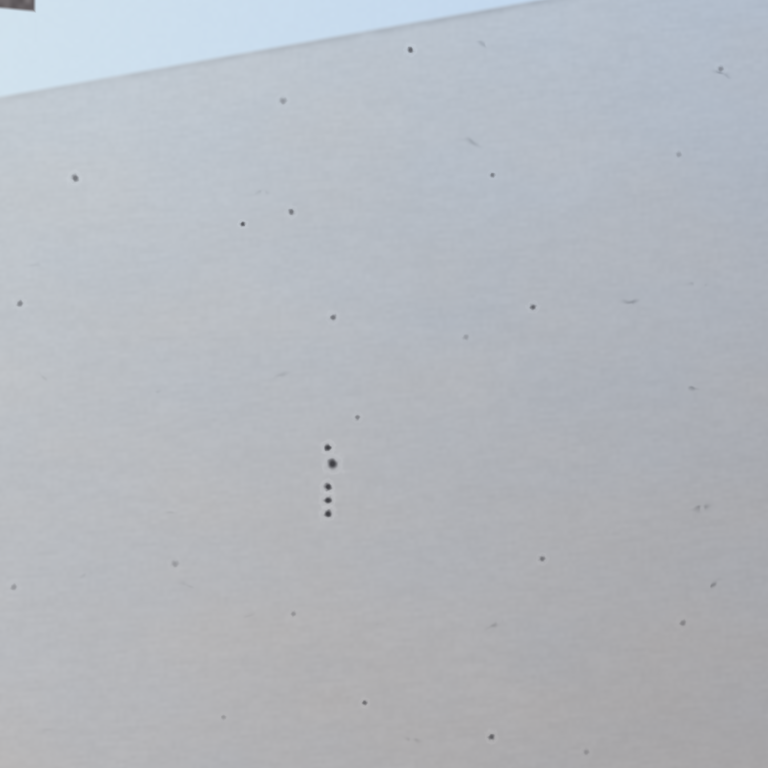
This texture is drawn by a WebGL 2 fragment shader. Its source:

```glsl
#version 300 es
precision highp float;

uniform vec2 u_resolution;
out vec4 fragColor;

#define PIT_CELLS 6.0
#define PIT_CHANCE 0.5
#define SCUFF_CELLS 7.0
#define SCUFF_CHANCE 0.45
#define GRAIN 0.012
#define WEAVE 0.013
#define BLOTCH 0.014
#define EDGE_HEIGHT 0.874
#define EDGE_SLOPE 0.18
#define EDGE_BLUR 0.004

float hash(vec2 p) {
    vec3 q = fract(p.xyx * vec3(0.1031, 0.1030, 0.0973));
    q += dot(q, q.yzx + 33.33);
    return fract((q.x + q.y) * q.z);
}

vec2 hash2(vec2 p) {
    return vec2(hash(p + 17.3), hash(p + 61.7));
}

float noise(vec2 p) {
    vec2 i = floor(p), f = fract(p);
    f = f * f * (3.0 - 2.0 * f);
    return mix(mix(hash(i), hash(i + vec2(1, 0)), f.x),
               mix(hash(i + vec2(0, 1)), hash(i + vec2(1, 1)), f.x), f.y);
}

float fbm(vec2 p) {
    float sum = 0.0, amp = 0.5;
    for (int i = 0; i < 4; i++) {
        sum += amp * noise(p);
        p = p * 2.03 + 11.7;
        amp *= 0.5;
    }
    return sum / 0.9375;
}

// Smooth wall lit from the upper left, with faint sideways grain and fine weave
vec3 wall(vec2 p) {
    vec3 top = mix(vec3(0.775, 0.811, 0.842), vec3(0.696, 0.737, 0.792), p.x);
    vec3 bottom = mix(vec3(0.718, 0.719, 0.729), vec3(0.648, 0.643, 0.651), p.x);
    vec3 color = mix(bottom, top, pow(p.y, 1.3));
    vec2 along = vec2(p.x, p.y - EDGE_SLOPE * 0.3 * p.x);
    color += BLOTCH * (fbm(p * vec2(5.0, 8.0)) - 0.5);
    color += GRAIN * (fbm(along * vec2(18.0, 75.0)) - 0.5);
    color += WEAVE * (noise(along * vec2(75.0, 210.0)) - 0.5);
    color += 0.8 * WEAVE * (noise(p * vec2(190.0, 150.0) + 70.0) - 0.5);
    float warmth = fbm(p * vec2(7.0, 12.0) + 40.0) - 0.5;
    return color + warmth * vec3(0.016, 0.0, -0.018);
}

// Dark, slightly uneven hole with a pale rim
vec3 pit(vec3 color, vec2 offset, float radius, float strength) {
    float d = length(offset) / radius;
    d *= 0.8 + 0.4 * noise(offset / radius * 1.3 + 9000.0 * radius);
    float rim = exp(-pow((d - 1.9) / 0.5, 2.0));
    color += 0.03 * strength * rim;
    float hole = 1.0 - smoothstep(0.2, 1.4, d);
    return mix(color, vec3(0.17, 0.17, 0.19), strength * hole);
}

vec3 scatteredPits(vec3 color, vec2 p) {
    vec2 cell = floor(p * PIT_CELLS);
    if (hash(cell + 5.0) > PIT_CHANCE) return color;
    vec2 center = (cell + mix(vec2(0.1), vec2(0.9), hash2(cell))) / PIT_CELLS;
    float size = hash(cell + 29.0);
    float strength = mix(0.2, 0.75, pow(hash(cell + 83.0), 1.7));
    return pit(color, p - center, mix(0.0030, 0.0046, size), strength);
}

// Short broken smudges, stronger toward the right
vec3 scuffs(vec3 color, vec2 p) {
    vec2 cell = floor(p * SCUFF_CELLS);
    if (hash(cell + 131.0) > SCUFF_CHANCE) return color;
    vec2 center = (cell + mix(vec2(0.2), vec2(0.8), hash2(cell + 47.0))) / SCUFF_CELLS;
    float angle = mix(-0.6, 0.5, hash(cell + 9.0));
    vec2 q = mat2(cos(angle), -sin(angle), sin(angle), cos(angle)) * (p - center);
    q.y += 0.006 * (noise(p * 100.0) - 0.5);
    float mark = exp(-dot(q * q, vec2(1.0 / 0.00008, 1.0 / 0.000008)));
    mark *= smoothstep(0.25, 0.75, noise(p * 140.0));
    return color - mark * mix(0.03, 0.16, p.x * p.x);
}

// Uneven column of holes, the second one largest
vec3 pitColumn(vec3 color, vec2 p) {
    for (int i = 0; i < 5; i++) {
        float k = float(i);
        float large = k == 1.0 ? 1.0 : 0.0;
        float drop = 0.021 * k + 0.009 * step(1.5, k) - 0.0035 * max(k - 2.0, 0.0);
        vec2 center = vec2(0.427 + 0.006 * large, 0.417 - drop);
        float radius = mix(0.0046, 0.0070, large) + 0.0008 * (hash(vec2(k, 8.0)) - 0.5);
        color = pit(color, p - center, radius, 0.85);
    }
    return color;
}

void main() {
    vec2 p = gl_FragCoord.xy / u_resolution;
    vec3 color = wall(p);
    color = scuffs(color, p);
    color = scatteredPits(color, p);
    color = pitColumn(color, p);

    // Bright panel above the slanted edge, with a faint broken shadow under it
    float above = (p.y - EDGE_HEIGHT - EDGE_SLOPE * p.x) / sqrt(1.0 + EDGE_SLOPE * EDGE_SLOPE);
    float shadow = exp(-pow((above + 0.003) / 0.005, 2.0));
    color -= shadow * mix(0.02, 0.08, p.x) * (0.4 + 0.9 * noise(p * 40.0));
    vec3 panel = mix(vec3(0.820, 0.885, 0.930), vec3(0.765, 0.845, 0.930), p.x / 0.7);
    panel += 0.5 * WEAVE * (noise(p * 150.0) - 0.5);
    color = mix(color, panel, smoothstep(-EDGE_BLUR, EDGE_BLUR, above));

    // Dark object at the upper left corner
    vec2 inside = vec2(0.045 - p.x, p.y - 0.988 + 0.1 * (p.x - 0.02));
    float corner = smoothstep(-0.003, 0.003, min(inside.x, inside.y));
    color = mix(color, vec3(0.42, 0.40, 0.41) + 0.15 * (noise(p * 110.0) - 0.5), corner);

    fragColor = vec4(color, 1.0);
}
```
